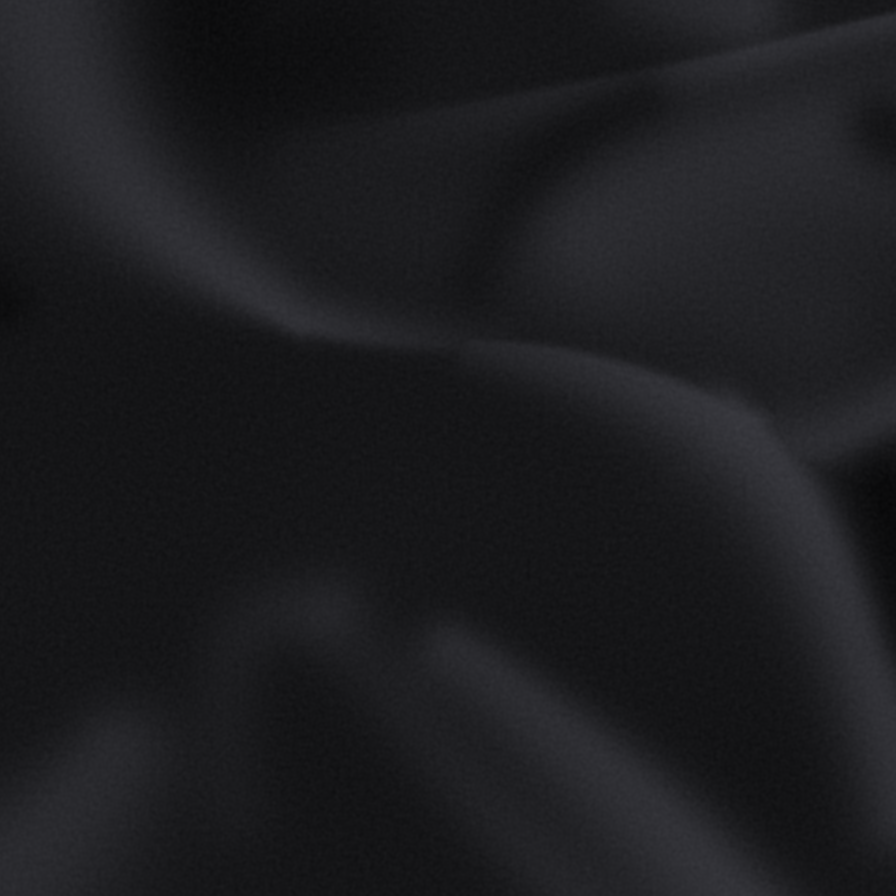
Give the GLSL for this texture, as a three.js fragment shader.

```glsl
varying vec2 vUv;

vec2 hashGradient(vec2 cell) {
  vec2 h = fract(sin(vec2(dot(cell, vec2(127.1, 311.7)), dot(cell, vec2(269.5, 183.3)))) * 43758.5);
  return h * 2.0 - 1.0;
}

float gradientNoise(vec2 p) {
  vec2 i = floor(p), f = fract(p);
  vec2 u = f * f * f * (f * (f * 6.0 - 15.0) + 10.0);
  vec2 e = vec2(1.0, 0.0);
  float low = mix(dot(hashGradient(i), f), dot(hashGradient(i + e), f - e), u.x);
  float high = mix(dot(hashGradient(i + e.yx), f - e.yx), dot(hashGradient(i + 1.0), f - 1.0), u.x);
  return mix(low, high, u.y);
}

// Soft ridge along a quadratic curve; widths: left start, left end, right start, right end
float fold(vec2 p, vec2 a, vec2 b, vec2 c, vec4 widths, vec2 strength) {
  float nearest = 10.0, side = 0.0, along = 0.0;
  vec2 from = a;
  for (int i = 1; i <= 20; i++) {
    float t = float(i) / 20.0;
    vec2 to = mix(mix(a, b, t), mix(b, c, t), t);
    vec2 dir = to - from, rel = p - from;
    float h = clamp(dot(rel, dir) / dot(dir, dir), 0.0, 1.0);
    float d = length(rel - dir * h);
    if (d < nearest) {
      nearest = d;
      side = (dir.x * rel.y - dir.y * rel.x) / (length(dir) * max(d, 0.0001));
      along = t + (h - 1.0) / 20.0;
    }
    from = to;
  }
  vec2 leftRight = mix(widths.xz, widths.yw, along);
  float width = mix(leftRight.y, leftRight.x, 0.5 + 0.5 * clamp(side, -1.0, 1.0));
  float q = nearest / width;
  return mix(strength.x, strength.y, along) * exp(-q * q);
}

float screen(float a, float b) {
  return 1.0 - (1.0 - a) * (1.0 - b);
}

void main() {
  vec2 p = vUv + 0.012 * vec2(gradientNoise(vUv * 4.0), gradientNoise(vUv * 4.0 + 17.0));

  // Broad sheen
  float light = 0.07 + 0.08 * gradientNoise(vUv * 3.0 + 5.0);
  light = screen(light, fold(p, vec2(0.36, 0.77), vec2(0.6, 0.72), vec2(0.9, 0.64), vec4(0.1), vec2(0.12, 0.25)));

  // Main fold from the upper left to the right edge
  float ridge = fold(p, vec2(0.04, 1.05), vec2(0.07, 0.79), vec2(0.325, 0.64),
    vec4(0.11, 0.04, 0.15, 0.014), vec2(0.52, 0.6));
  ridge = max(ridge, fold(p, vec2(0.325, 0.64), vec2(0.42, 0.625), vec2(0.56, 0.615),
    vec4(0.04, 0.025, 0.014, 0.012), vec2(0.6, 0.12)));
  ridge = max(ridge, fold(p, vec2(0.53, 0.62), vec2(0.68, 0.6), vec2(0.83, 0.535),
    vec4(0.006, 0.016, 0.03, 0.075), vec2(0.3, 0.72)));
  ridge = max(ridge, fold(p, vec2(0.82, 0.535), vec2(0.93, 0.46), vec2(1.02, 0.1),
    vec4(0.025, 0.035, 0.075, 0.06), vec2(0.7, 0.6)));
  ridge = max(ridge, fold(p, vec2(0.88, 0.5), vec2(0.95, 0.505), vec2(1.03, 0.56),
    vec4(0.05, 0.04, 0.03, 0.025), vec2(0.45, 0.5)));
  light = screen(light, ridge);

  // Upper right panel and its thin crease
  light = screen(light, fold(p, vec2(0.66, 0.74), vec2(0.74, 0.83), vec2(1.05, 0.87),
    vec4(0.06, 0.09, 0.09, 0.15), vec2(0.38, 0.5)));
  light = screen(light, fold(p, vec2(0.34, 0.85), vec2(0.66, 0.89), vec2(1.03, 0.99),
    vec4(0.012, 0.005, 0.05, 0.022), vec2(0.1, 0.5)));
  light = screen(light, fold(p, vec2(0.72, 1.02), vec2(0.77, 1.0), vec2(0.83, 0.99),
    vec4(0.05), vec2(0.35, 0.5)));

  // Lower folds
  light = screen(light, fold(p, vec2(0.51, 0.275), vec2(0.64, 0.2), vec2(0.86, -0.04),
    vec4(0.03, 0.05, 0.05, 0.1), vec2(0.45, 0.68)));
  light = screen(light, fold(p, vec2(0.26, 0.1), vec2(0.22, 0.34), vec2(0.36, 0.32),
    vec4(0.045), vec2(0.12, 0.25)));
  light = screen(light, fold(p, vec2(0.38, 0.31), vec2(0.46, 0.18), vec2(0.68, -0.04),
    vec4(0.045), vec2(0.15, 0.3)));
  light = screen(light, fold(p, vec2(-0.02, 0.01), vec2(0.05, 0.07), vec2(0.12, 0.16),
    vec4(0.085, 0.05, 0.14, 0.08), vec2(0.48, 0.42)));

  // Deep hollows
  float hollow = fold(p, vec2(0.24, 1.0), vec2(0.24, 0.89), vec2(0.36, 0.94), vec4(0.09), vec2(0.7, 0.5));
  hollow += fold(p, vec2(0.99, 0.45), vec2(1.0, 0.4), vec2(1.03, 0.3), vec4(0.04), vec2(0.95, 0.7));
  hollow += fold(p, vec2(0.53, 0.69), vec2(0.57, 0.82), vec2(0.72, 0.89), vec4(0.035), vec2(0.3, 0.4));
  hollow += fold(p, vec2(0.99, 0.86), vec2(1.0, 0.85), vec2(1.03, 0.84), vec4(0.045), vec2(0.6));
  hollow += fold(p, vec2(-0.02, 0.68), vec2(-0.01, 0.67), vec2(0.0, 0.66), vec4(0.035), vec2(0.7));
  hollow = min(hollow, 1.0);
  light *= 1.0 - hollow;

  // Satin tint and fine grain
  vec3 color = mix(vec3(0.068, 0.069, 0.075), vec3(0.262, 0.263, 0.29), light);
  color *= 1.0 - 0.45 * hollow;
  color += 0.022 * gradientNoise(vUv * 150.0) + 0.018 * gradientNoise(vUv * 240.0 + 31.0);
  gl_FragColor = vec4(color, 1.0);
}
```
